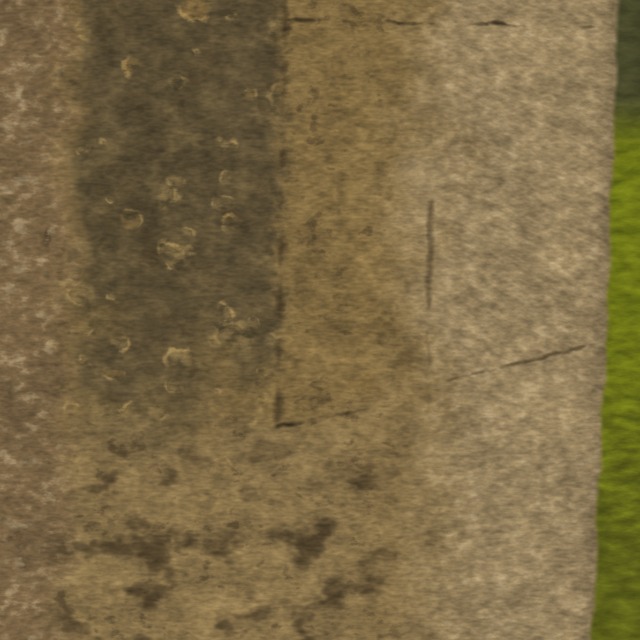
Reproduce this texture procedurally as a WebGL 1 fragment shader.

```glsl
precision highp float;
// Weathered sandstone wall with lichen rings, worn joints and a strip of grass.
uniform vec2 u_resolution;

const vec3 DARK_STONE = vec3(0.335, 0.290, 0.200);
const vec3 TAN_STONE = vec3(0.500, 0.413, 0.255);
const vec3 PALE_STONE = vec3(0.585, 0.505, 0.365);
const vec3 PILLAR_STONE = vec3(0.470, 0.385, 0.265);
const vec3 STAIN = vec3(0.270, 0.220, 0.145);
const vec3 LICHEN = vec3(0.610, 0.510, 0.320);
const vec3 ORANGE_LICHEN = vec3(0.600, 0.430, 0.190);
const vec3 CHALK = vec3(0.630, 0.570, 0.450);
const vec3 GRASS = vec3(0.420, 0.450, 0.090);
const vec3 DEEP_GRASS = vec3(0.360, 0.375, 0.100);
const vec3 HEDGE = vec3(0.270, 0.270, 0.160);

vec2 hash2(vec2 p) {
  vec3 q = fract(p.xyx * vec3(0.1031, 0.1030, 0.0973));
  q += dot(q, q.yzx + 33.33);
  return fract((q.xx + q.yz) * q.zy);
}

float corner(vec2 cell, vec2 offset) {
  float angle = 6.2832 * hash2(cell).x;
  return dot(vec2(cos(angle), sin(angle)), offset);
}

float gradientNoise(vec2 p) {
  vec2 i = floor(p), f = fract(p), e = vec2(1.0, 0.0);
  vec2 u = f * f * f * (f * (f * 6.0 - 15.0) + 10.0);
  float low = mix(corner(i, f), corner(i + e, f - e), u.x);
  float high = mix(corner(i + e.yx, f - e.yx), corner(i + 1.0, f - 1.0), u.x);
  return 1.4 * mix(low, high, u.y);
}

float fbm(vec2 p) {
  float sum = 0.0, amplitude = 0.55;
  for (int i = 0; i < 4; i++) {
    sum += amplitude * gradientNoise(p);
    p = mat2(1.6, 1.2, -1.2, 1.6) * p + 17.3;
    amplitude *= 0.5;
  }
  return sum;
}

// 1 between lo and hi, with soft borders.
float band(float x, float lo, float hi, float soft) {
  return smoothstep(lo - soft, lo + soft, x) * (1.0 - smoothstep(hi - soft, hi + soft, x));
}

// Worn line from a to b, fading in and out along its length.
float joint(vec2 p, vec2 a, vec2 b, float width) {
  vec2 ab = b - a;
  float along = dot(p - a, ab) / dot(ab, ab);
  float side = dot(p - a, vec2(-ab.y, ab.x)) / length(ab) + 0.006 * fbm(p * 24.0);
  float wear = smoothstep(-0.3, 0.35, fbm(p * 17.0 + 5.0));
  float reach = band(along, 0.0, 1.0, 0.03);
  return reach * wear * (1.0 - smoothstep(0.0, width * (0.5 + wear), abs(side)));
}

// Scattered lichen: x = partial ring, y = filled disc, z = warm tint.
vec3 lichen(vec2 p, float scale, float density) {
  vec2 q = p * scale + 0.25 * vec2(fbm(p * 22.0), fbm(p * 22.0 + 40.0));
  vec3 cover = vec3(0.0);
  for (int y = -1; y <= 1; y++) {
    for (int x = -1; x <= 1; x++) {
      vec2 cell = floor(q) + vec2(float(x), float(y));
      vec2 place = hash2(cell + 3.7), kind = hash2(cell + 91.3);
      vec2 d = (q - cell - 0.1 - 0.8 * place) * vec2(1.0, 1.2);
      float radius = mix(0.12, 0.36, kind.y), dist = length(d);
      vec2 open = vec2(cos(place.x * 6.28), sin(place.x * 6.28));
      float arc = smoothstep(-0.5, 0.7, dot(d / max(dist, 0.001), open));
      float ring = (1.0 - smoothstep(0.0, 0.11, abs(dist - radius))) * arc;
      float disc = 1.0 - smoothstep(radius - 0.12, radius + 0.06, dist);
      cover = max(cover, step(kind.x, density) * vec3(ring, disc, disc * step(0.8, place.y)));
    }
  }
  return cover;
}

vec3 stoneColor(vec2 p) {
  float blotch = fbm(p * 7.0), mottle = fbm(p * vec2(20.0, 26.0) + 9.0);
  float speck = fbm(p * vec2(48.0, 70.0));
  vec2 w = p + 0.05 * fbm(p * 9.0 + 31.0) + 0.015 * speck;

  // Broad blocks
  vec3 color = mix(TAN_STONE, PALE_STONE, smoothstep(0.58, 0.74, w.x + 0.10 * blotch));
  float lower = 1.0 - smoothstep(0.31, 0.37, w.y - 0.2 * max(w.x - 0.43, 0.0));
  color = mix(color, mix(TAN_STONE, PALE_STONE, 0.3), lower * (1.0 - smoothstep(0.5, 0.8, p.x)));
  float panel = band(w.x, 0.12, 0.435, 0.022) * smoothstep(0.24, 0.54, p.y + 0.3 * blotch);
  color = mix(color, DARK_STONE, panel * (0.92 - 0.5 * max(mottle, 0.0)));
  float pillar = 1.0 - smoothstep(0.07, 0.14, w.x);
  color = mix(color, PILLAR_STONE, pillar);

  // Dark stains and pale flecks
  float left = 1.0 - smoothstep(0.58, 0.72, p.x);
  float stainZone = band(p.x, 0.08, 0.62, 0.06) * (1.0 - smoothstep(0.22, 0.38, p.y));
  float stain = smoothstep(0.02, 0.38, fbm(p * vec2(11.0, 17.0) + 61.0));
  color = mix(color, STAIN, 0.8 * stain * stainZone);
  float pits = smoothstep(0.1, 0.5, 0.6 * speck + 0.6 * fbm(p * 15.0 + 77.0));
  color = mix(color, STAIN, 0.7 * pits * left);
  float chalkZone = max(pillar * 0.5, 0.35 * smoothstep(0.6, 0.72, p.x));
  color = mix(color, CHALK, chalkZone * smoothstep(0.0, 0.45, 0.5 * mottle + 0.7 * speck));

  // Lichen is dense on the dark panel and sparse on the tan block
  vec3 growth = max(lichen(p, 12.0, 0.5), 0.8 * lichen(p + 7.0, 21.0, 0.3));
  float zone = band(p.x, 0.09, 0.43, 0.03) * smoothstep(0.08, 0.3, p.y);
  zone = max(zone, 0.4 * band(p.x, 0.44, 0.68, 0.03) * smoothstep(0.3, 0.4, p.y));
  float crust = max(growth.x * 0.8, growth.y * 0.36) * smoothstep(-0.5, 0.2, speck + 0.5 * mottle);
  color = mix(color, mix(LICHEN, ORANGE_LICHEN, growth.z * 0.6), zone * crust);

  // Joints between blocks
  float gaps = joint(p, vec2(0.44, 0.970), vec2(0.98, 0.957), 0.005);
  gaps = max(gaps, 0.75 * joint(p, vec2(0.435, 0.34), vec2(0.446, 1.02), 0.009));
  gaps = max(gaps, 0.45 * joint(p, vec2(0.668, 0.40), vec2(0.675, 0.86), 0.006));
  gaps = max(gaps, 0.9 * joint(p, vec2(0.42, 0.330), vec2(0.66, 0.378), 0.005));
  gaps = max(gaps, 0.6 * joint(p, vec2(0.70, 0.405), vec2(0.94, 0.466), 0.004));
  color = mix(color, STAIN * 0.85, gaps);

  // Tooling runs level on the left and slants down to the right
  float slant = smoothstep(0.64, 0.74, p.x) * smoothstep(0.36, 0.46, p.y);
  float level = fbm(p * vec2(38.0, 120.0));
  float sloped = fbm(vec2(p.x, p.y + 0.45 * p.x) * vec2(36.0, 110.0));
  float grain = mix(level, sloped, slant) + 0.6 * gradientNoise(p * vec2(85.0, 210.0));
  return color * (1.0 + 0.12 * blotch + 0.20 * mottle + 0.20 * speck + 0.15 * grain);
}

vec3 grassColor(vec2 p) {
  float blades = fbm(p * vec2(24.0, 65.0));
  vec3 color = mix(DEEP_GRASS, GRASS, smoothstep(0.1, 0.5, p.y + 0.25 * blades));
  return mix(color, HEDGE, smoothstep(0.76, 0.86, p.y)) * (1.0 + 0.35 * blades);
}

void main() {
  vec2 p = gl_FragCoord.xy / u_resolution;
  float edge = mix(0.926, 0.968, p.y) + 0.008 * fbm(vec2(p.y * 14.0, 2.5));
  float outside = smoothstep(edge - 0.005, edge + 0.006, p.x);
  vec3 stone = stoneColor(p) * (1.0 - 0.12 * smoothstep(edge - 0.03, edge, p.x));
  gl_FragColor = vec4(mix(stone, grassColor(p), outside), 1.0);
}
```
